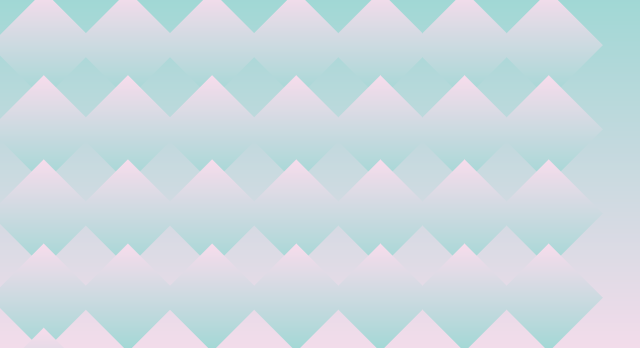
Write a WebGL 2 fragment shader that draws this pattern.

```glsl
#version 300 es
precision highp float;
// Rows of overlapping diamonds that fade from pink at the top to teal at the
// bottom, laid over a page that fades the other way. Rows are painted downward,
// each over the last; a running tile count ends the grid with one lone diamond.

uniform vec2 u_resolution;
out vec4 fragColor;

// Lengths are fractions of the canvas width, with y measured down from the top.
const float PITCH = 0.1315;
const float HALF_DIAGONAL = 0.0846;
const vec2 FIRST_CENTER = vec2(0.0684, 0.0706);
const int COLUMNS = 7;
const int ROWS = 5;
const int TILE_COUNT = 29;

// The page fade runs slightly past the lower edge.
const float PAGE_FADE = 1.06;

const vec3 TEAL = vec3(0.63, 0.845, 0.835);
const vec3 PINK = vec3(0.97, 0.863, 0.925);

// Signed distance to a square standing on its corner.
float diamondDistance(vec2 offset, float halfDiagonal) {
    return (abs(offset.x) + abs(offset.y) - halfDiagonal) * 0.70711;
}

// Soft coverage of a shape, one pixel wide at its edge.
float coverage(float dist, float pixel) {
    return clamp(0.5 - dist / pixel, 0.0, 1.0);
}

// Offset from the nearest diamond center in a row that ends at lastColumn.
vec2 rowOffset(vec2 pos, int row, float lastColumn) {
    float column = floor((pos.x - FIRST_CENTER.x) / PITCH + 0.5);
    column = clamp(column, 0.0, lastColumn);
    return pos - FIRST_CENTER - PITCH * vec2(column, float(row));
}

// Vertical fade inside a diamond, pink at its top corner.
vec3 diamondColor(float offsetY, float halfDiagonal) {
    float t = clamp(0.5 + 0.5 * offsetY / halfDiagonal, 0.0, 1.0);
    return mix(PINK, TEAL, t);
}

void main() {
    float pixel = 1.0 / u_resolution.x;
    vec2 pos = vec2(gl_FragCoord.x, u_resolution.y - gl_FragCoord.y) * pixel;

    // Page
    float depth = 1.0 - gl_FragCoord.y / u_resolution.y;
    vec3 color = mix(TEAL, PINK, depth / PAGE_FADE);

    // Diamonds, row over row
    for (int row = 0; row < ROWS; row++) {
        int tilesInRow = min(COLUMNS, TILE_COUNT - row * COLUMNS);
        vec2 offset = rowOffset(pos, row, float(tilesInRow - 1));
        float mask = coverage(diamondDistance(offset, HALF_DIAGONAL), pixel);
        color = mix(color, diamondColor(offset.y, HALF_DIAGONAL), mask);
    }

    fragColor = vec4(color, 1.0);
}
```
